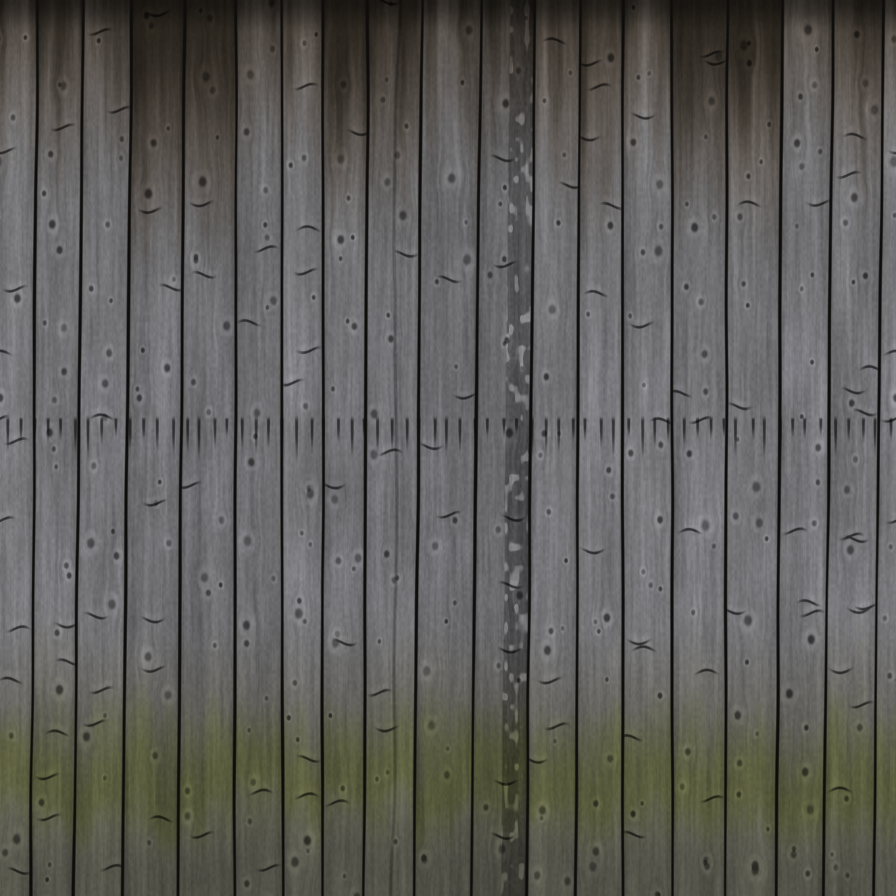
A WebGL 2 fragment shader for this texture:

```glsl
#version 300 es
precision highp float;
// Weathered wall of uneven upright boards: leaning dark seams, stretched-noise
// grain, hashed knots and checks, and a row of drip marks at mid height.
// Brown shade at the top and moss at the foot are blended over the grey.
uniform vec2 u_resolution;
out vec4 fragColor;

const float BOARDS = 18.0;
const float FIRST_SEAM = 0.0417;
const float SEAM_HALF = 0.0017;
const float MARKS = 65.0;
const float MARK_TOP = 0.467;
const float SPLIT_BOARD = 7.0;
const float DARK_BOARD = 9.0;
const vec3 GREY = vec3(0.425, 0.425, 0.432);
const vec3 SILVER = vec3(0.465, 0.465, 0.485);
const vec3 BROWN = vec3(0.345, 0.318, 0.295);
const vec3 SHADE = vec3(0.17, 0.15, 0.12);
const vec3 MOSS = vec3(0.335, 0.345, 0.215);
const vec3 FOOT = vec3(0.305, 0.300, 0.260);
const vec3 GAP = vec3(0.055, 0.052, 0.045);
const float TAU = 6.2831853;

float hash(vec2 p) {
    vec3 q = fract(p.xyx * 0.1031);
    q += dot(q, q.yzx + 33.33);
    return fract((q.x + q.y) * q.z);
}

float noise(vec2 p) {
    vec2 i = floor(p), f = fract(p);
    f = f * f * (3.0 - 2.0 * f);
    return mix(mix(hash(i), hash(i + vec2(1, 0)), f.x),
               mix(hash(i + vec2(0, 1)), hash(i + vec2(1, 1)), f.x), f.y);
}

float fbm(vec2 p) {
    float sum = 0.0, amp = 0.5;
    for (int i = 0; i < 4; i++) {
        sum += amp * noise(p);
        p = p * 2.03 + 17.1;
        amp *= 0.5;
    }
    return sum / 0.9375;
}

// Horizontal place of a seam at a depth below the top edge
float seamX(float i, float depth) {
    float k = mod(i, BOARDS);
    float shift = 0.0104 * sin(0.5 * TAU * k / 17.0) * (cos(TAU * (k - 9.9) / 6.0) - 1.0);
    float lean = 0.0055 + 0.0065 * cos(TAU * (k - 1.5) / 7.5);
    return FIRST_SEAM + i / BOARDS + shift - lean * depth;
}

void main() {
    vec2 uv = gl_FragCoord.xy / u_resolution;
    float aa = 1.0 / min(u_resolution.x, u_resolution.y);
    float depth = 1.0 - uv.y;

    // Find the board under this point
    float left = -1.0, right = 2.0, board = 0.0;
    for (float i = -1.0; i <= BOARDS; i++) {
        float s = seamX(i, depth) + 0.0016 * (noise(vec2(depth * 9.0, i * 7.3 + 20.0)) - 0.5);
        if (s <= uv.x) { left = s; board = mod(i, BOARDS); }
        else right = min(right, s);
    }
    float width = right - left;
    float across = (uv.x - left) / width;
    float seed = hash(vec2(board, 4.7));

    // Knots and short checks; the grain bends around them
    float bend = 0.0, knot = 0.0, halo = 0.0, check = 0.0;
    for (float layer = 0.0; layer < 3.0; layer++) {
        float row = depth * (8.0 + 3.0 * layer) + seed * 5.0;
        vec2 cell = vec2(board * 3.0 + layer, floor(row));
        float kind = hash(cell + 11.0), size = mix(0.0018, 0.0050, pow(hash(cell + 23.0), 2.0));
        vec2 d = vec2((across - mix(0.15, 0.85, hash(cell + 37.0))) * width,
                      (fract(row) - mix(0.3, 0.7, hash(cell + 51.0))) / (8.0 + 3.0 * layer));
        float r = length(d * vec2(1.0, 0.75)) / size;
        float present = step(kind, 0.55);
        bend += present * d.x * exp(-r * r * 0.12) * 0.7;
        knot += present * (1.0 - smoothstep(0.45, 1.0 + aa / size, r)) * (0.45 + 0.55 * hash(cell + 67.0));
        halo += present * exp(-pow(r - 1.6, 2.0) * 2.0);
        float line = d.y + 0.003 * sin(d.x * 160.0 + kind * 40.0);
        float span = 1.0 - smoothstep(0.004, 0.016, abs(d.x));
        float cracked = step(0.84, kind) * span;
        check += cracked * (1.0 - smoothstep(0.0004, 0.0014 + aa, abs(line)));
        halo += 0.8 * cracked * exp(-pow((line + 0.005) / 0.004, 2.0));
    }

    // Grain: broad streaks, fine fibres, growth lines and speckle
    vec2 g = vec2(uv.x - bend + board * 3.17, depth);
    float streak = fbm(g * vec2(75.0, 3.5)) - 0.5;
    float fibre = fbm(g * vec2(330.0, 16.0)) - 0.5;
    float rings = sin(g.x * 620.0 + 16.0 * fbm(g * vec2(24.0, 2.2)));
    float speckle = noise(uv * vec2(430.0, 260.0)) - 0.5;
    float patches = fbm(uv * vec2(12.0, 7.0) + board * 5.3) - 0.5;

    // Weather bands from top to foot
    float ragged = depth + 0.14 * (seed - 0.5) + 0.14 * streak;
    vec3 color = mix(BROWN, GREY, smoothstep(0.08, 0.27, ragged));
    color = mix(color, SILVER, smoothstep(0.25, 0.42, depth) * clamp(0.6 + 1.6 * patches, 0.0, 1.0));
    color = mix(SHADE, color, smoothstep(-0.03, 0.15, ragged));
    color *= mix(0.6, 1.0, smoothstep(0.0, 0.04, depth));
    float low = depth + 0.10 * patches + 0.05 * streak;
    color = mix(color, FOOT * 1.15, 0.65 * smoothstep(0.66, 0.83, low));
    color = mix(color, MOSS, 0.85 * smoothstep(0.77, 0.87, low) * (1.0 - smoothstep(0.88, 0.97, low)));
    color = mix(color, FOOT, 0.8 * smoothstep(0.89, 0.98, low));

    // Board tone, split boards and surface relief
    float tone = 1.0 + 0.13 * (hash(vec2(board, 19.3)) - 0.5);
    tone += 0.28 * streak + 0.24 * fibre + 0.022 * rings + 0.10 * speckle + 0.15 * patches;
    float darkSide = step(abs(board - DARK_BOARD), 0.5) * smoothstep(0.52, 0.56, across);
    tone -= darkSide * (0.24 - 0.45 * smoothstep(0.60, 0.85, noise(uv * vec2(170.0, 90.0))));
    float splitAt = abs(across - 0.56 - 0.16 * (noise(vec2(depth * 8.0, 3.0)) - 0.5)) * width;
    tone -= 0.28 * step(abs(board - SPLIT_BOARD), 0.5) * (1.0 - smoothstep(0.0004, 0.002 + aa, splitAt));
    color *= tone * (1.0 + 0.10 * min(halo, 1.0));
    color *= (1.0 - 0.55 * min(knot, 1.0)) * (1.0 - 0.6 * min(check, 1.0));

    // Tapered drip marks
    float column = floor(uv.x * MARKS);
    float offset = (fract(uv.x * MARKS) - mix(0.35, 0.65, hash(vec2(column, 8.1)))) / MARKS;
    float fall = (depth - MARK_TOP) / mix(0.022, 0.055, hash(vec2(column, 2.9)));
    float thick = 0.0016 * (1.0 - 0.6 * clamp(fall, 0.0, 1.0));
    float mark = smoothstep(-0.08, 0.08, fall) * (1.0 - smoothstep(0.3, 1.0, fall));
    color *= 1.0 - 0.58 * mark * (1.0 - smoothstep(thick * 0.4, thick + aa, abs(offset)));

    // Soft board edges and dark gaps
    float edge = min(uv.x - left, right - uv.x);
    color *= 1.0 - 0.20 * exp(-edge / 0.0025);
    float gap = SEAM_HALF * mix(0.65, 1.15, noise(vec2(depth * 6.0, board)));
    color = mix(GAP, color, smoothstep(gap - aa, gap + aa, edge));
    fragColor = vec4(clamp(color, 0.0, 1.0), 1.0);
}
```
